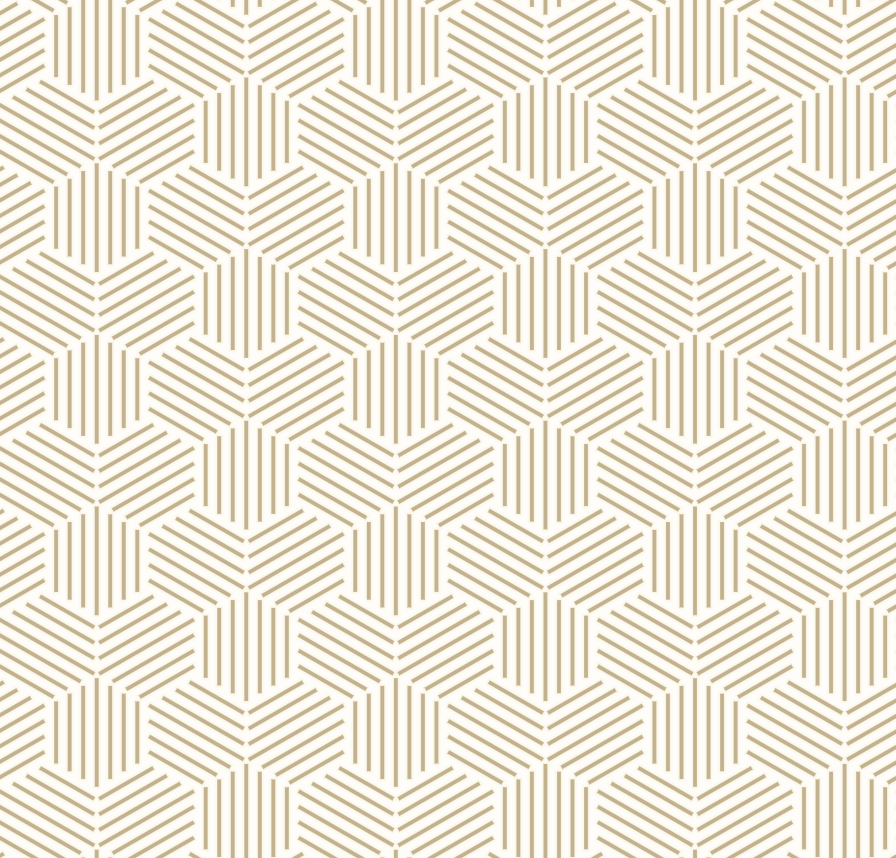
Write a Shadertoy shader that draws this pattern.

```glsl
// Tan line weave on warm white: a honeycomb of pointy-top hexagons, each hatched
// with seven parallel strokes in one of three directions 60 degrees apart.
// Each direction sits on its own centred lattice; the nearest stroke wins.

const float SQRT3 = 1.7320508;

// Signed distance to an upright hexagon of seven strokes, circumradius 1.
float hatchedHexagon(vec2 p) {
    float spacing = 0.235;
    float stroke = clamp(round(p.x / spacing), -3.0, 3.0);
    float halfLength = 0.95 - abs(stroke) * spacing / SQRT3;
    vec2 d = abs(vec2(p.x - stroke * spacing, p.y)) - vec2(0.034, halfLength);
    return length(max(d, 0.0)) + min(max(d.x, d.y), 0.0);
}

// Distance to the whole weave, measured in hexagon radii.
float weave(vec2 p) {
    vec2 cell = vec2(3.0 * SQRT3, 3.0);
    float nearest = 1e3;
    for (int turn = -1; turn <= 1; turn++) {
        float k = float(turn);
        vec2 along = vec2(k * SQRT3 * 0.5, 1.0 - 0.5 * abs(k));
        vec2 across = vec2(along.y, -along.x);
        vec2 centre = vec2(k * SQRT3 * 0.5, -1.5 * abs(k));
        // Two interleaved rectangular lattices per direction
        for (int row = 0; row < 2; row++) {
            vec2 q = p - centre - 0.5 * cell * float(row);
            q -= cell * round(q / cell);
            nearest = min(nearest, hatchedHexagon(vec2(dot(q, across), dot(q, along))));
        }
    }
    return nearest;
}

void mainImage(out vec4 fragColor, in vec2 fragCoord) {
    vec2 uv = fragCoord / iResolution.xy;

    // Three repeats across, five down
    vec2 scale = vec2(2.995, 5.0) * vec2(3.0 * SQRT3, 3.0);
    float d = weave((uv - vec2(0.4418, 0.5463)) * scale);

    // Warm white ground, slightly creamier beside each stroke
    vec3 ground = mix(vec3(0.985, 0.97, 0.92), vec3(1.0, 0.994, 0.982),
                      smoothstep(0.01, 0.065, d));

    // Tan strokes with softened edges
    float edge = 0.7 * max(scale.x / iResolution.x, scale.y / iResolution.y);
    float ink = 1.0 - smoothstep(-edge, edge, d);
    fragColor = vec4(mix(ground, vec3(0.765, 0.7, 0.565), ink), 1.0);
}
```
